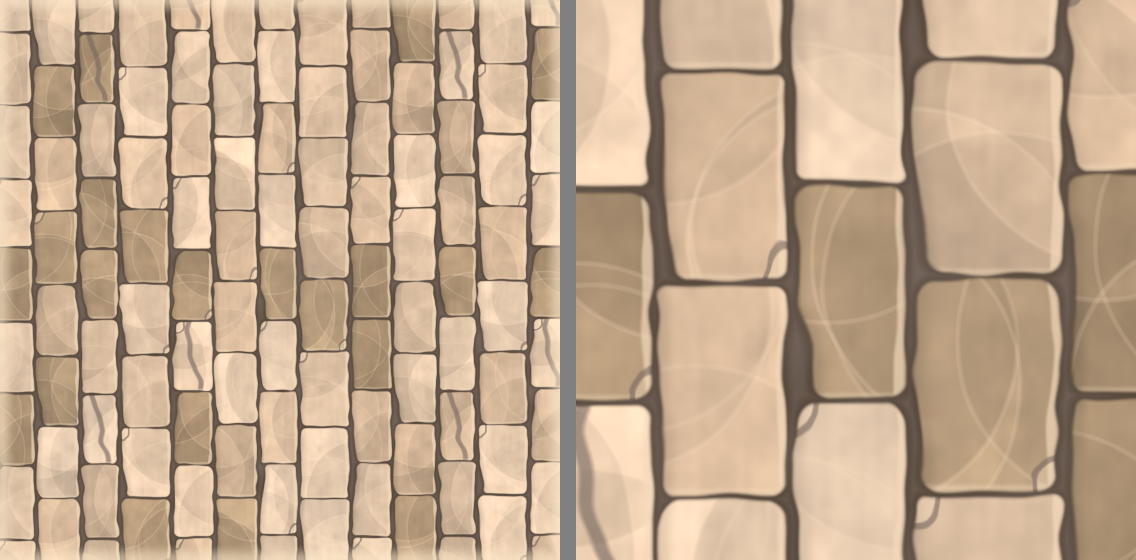
Left: the whole. Right: its middle third, enlarged.
Reproduce this texture procedurally as a three.js fragment shader.

```glsl
// Weathered sandstone blocks in staggered columns, with shadowed joints and chipped corners.
varying vec2 vUv;

const float COLUMN_PITCH = 0.0804;
const float FIRST_EDGE = 0.0547;
const float STONE_HEIGHT = 0.1289;
const float SOFT = 0.0016;
const vec2 SHAPE_PERIOD = vec2(8.0, 5.0);
const vec3 CREAM = vec3(0.96, 0.86, 0.74);
const vec3 PALE_SAND = vec3(0.91, 0.805, 0.70);
const vec3 WARM_SAND = vec3(0.80, 0.68, 0.56);
const vec3 OLIVE_BROWN = vec3(0.65, 0.55, 0.43);
const vec3 SHADOW_BROWN = vec3(0.34, 0.28, 0.23);
const vec3 SHADOW_SLATE = vec3(0.47, 0.41, 0.38);

struct Stone { vec2 id; vec2 seed; vec2 lo; vec2 hi; float dist; };

float hash(vec2 p) {
  vec3 q = fract(vec3(p.xyx) * 0.1031);
  q += dot(q, q.yzx + 33.33);
  return fract((q.x + q.y) * q.z);
}

float noise(vec2 p) {
  vec2 i = floor(p), f = fract(p);
  f = f * f * (3.0 - 2.0 * f);
  return mix(mix(hash(i), hash(i + vec2(1.0, 0.0)), f.x),
             mix(hash(i + vec2(0.0, 1.0)), hash(i + 1.0), f.x), f.y);
}

float fbm(vec2 p) {
  return 0.55 * noise(p) + 0.3 * noise(p * 2.1 + 7.0) + 0.15 * noise(p * 4.3 + 19.0);
}

float line(float d, float width) {
  return 1.0 - smoothstep(width * 0.3, width, abs(d));
}

float roundBox(vec2 p, vec2 lo, vec2 hi, float radius) {
  vec2 q = abs(p - 0.5 * (lo + hi)) - 0.5 * (hi - lo) + radius;
  return length(max(q, 0.0)) + min(max(q.x, q.y), 0.0) - radius;
}

// Uneven column widths, repeating every four columns
float columnEdge(float k) {
  float m = mod(k, 4.0);
  float shift = m < 1.5 ? 0.0 : (m < 2.5 ? -0.009 : 0.004);
  return FIRST_EDGE + COLUMN_PITCH * k + shift;
}

float columnBase(float k) {
  return 0.108 + 0.0007 * k - 0.068 * mod(k, 2.0);
}

float seam(float k, float row) {
  float jitter = hash(mod(vec2(k, row), SHAPE_PERIOD) + 51.0) - 0.5;
  return columnBase(k) + STONE_HEIGHT * row + 0.008 * jitter;
}

// Block with a carved left side and hand-cut edges
Stone stoneAt(vec2 p, vec2 id) {
  vec2 seed = mod(id, SHAPE_PERIOD);
  vec2 lo = vec2(columnEdge(id.x), seam(id.x, id.y));
  vec2 hi = vec2(columnEdge(id.x + 1.0), seam(id.x, id.y + 1.0));
  vec2 local = p - lo;
  float v = clamp(local.y / (hi.y - lo.y), 0.0, 1.0);
  float taper = hash(seed + 3.0) < 0.5 ? v : 1.0 - v;
  float carve = 0.013 * hash(seed + 9.0) * taper * taper;
  lo += vec2(0.001 + carve + 0.005 * noise(vec2(local.y * 32.0, 3.0) + seed * 17.0), 0.0009);
  hi -= vec2(0.0005 + 0.005 * hash(seed + 15.0) * noise(vec2(local.y * 28.0, 8.0) + seed * 13.0), 0.0009);
  vec2 wobble = vec2(noise(local * 55.0 + seed * 11.0), noise(local * 45.0 + seed * 23.0)) - 0.5;
  float radius = mix(0.006, 0.013, hash(seed + 21.0));
  return Stone(id, seed, lo, hi, roundBox(p + wobble * vec2(0.004, 0.003), lo, hi, radius));
}

Stone nearestStone(vec2 p) {
  Stone best = Stone(vec2(0.0), vec2(0.0), vec2(0.0), vec2(1.0), 1.0);
  float column = floor((p.x - FIRST_EDGE) / COLUMN_PITCH);
  for (int i = -1; i <= 1; i++) {
    float k = column + float(i);
    float row = floor((p.y - columnBase(k)) / STONE_HEIGHT);
    for (int j = -1; j <= 1; j++) {
      Stone s = stoneAt(p, vec2(k, row + float(j)));
      if (s.dist < best.dist) best = s;
    }
  }
  return best;
}

vec3 stoneColor(vec2 p, Stone s) {
  vec2 q = p - 0.5 * (s.lo + s.hi);
  float grain = fbm(q * 38.0 + s.seed * 31.0);
  vec3 color = mix(WARM_SAND, PALE_SAND, 0.15 + 0.85 * hash(s.id + 70.0));
  // A dusky course, plus a few stray dark blocks
  bool dusky = s.id.y == 3.0 && mod(s.id.x, 2.0) == 1.0;
  float dark = step(dusky ? 0.2 : 0.9, hash(s.id + 83.0));
  color = mix(color, OLIVE_BROWN, dark * 0.85);
  color *= 0.91 + 0.16 * grain + 0.03 * noise(vec2(p.x * 190.0, p.y * 24.0));
  // Broad curved facets
  for (int i = 0; i < 3; i++) {
    vec2 key = s.seed + 29.0 * float(i + 1);
    float angle = 6.2832 * hash(key);
    float plane = dot(q, vec2(cos(angle), sin(angle))) - 0.02 * hash(key + 5.0) + 6.0 * dot(q, q) - 0.006;
    color *= 1.0 + (hash(key + 8.0) - 0.45) * 0.17 * smoothstep(-0.0015, 0.0015, plane);
    color = mix(color, CREAM, 0.18 * line(plane, 0.0025));
  }
  // Occasional slanted crack
  float crack = q.x + 0.2 * q.y + 0.012 * (noise(vec2(q.y * 45.0, 2.0) + s.seed) - 0.5);
  color = mix(color, SHADOW_SLATE, 0.65 * step(0.91, hash(s.seed + 44.0)) * line(crack, 0.007));
  // Lit right and lower rims, shaded left side
  float rim = 0.0035 + 0.004 * noise(q * 50.0 + s.seed);
  color = mix(color, CREAM, 0.65 * (1.0 - smoothstep(rim - 0.002, rim + 0.001, s.hi.x - p.x)));
  color = mix(color, CREAM, 0.4 * (1.0 - smoothstep(0.002, 0.006, p.y - s.lo.y)));
  color *= 0.9 + 0.1 * smoothstep(0.0, 0.012, p.x - s.lo.x);
  // Chipped corner
  vec2 corner = hash(s.seed + 61.0) < 0.7 ? vec2(s.hi.x, s.lo.y) : vec2(s.lo.x, s.hi.y);
  float chip = length((p - corner) * vec2(1.0, 0.7)) - 0.014 - 0.01 * (grain - 0.5);
  float chipped = step(0.6, hash(s.seed + 37.0));
  color = mix(color, CREAM, chipped * 0.4 * (1.0 - smoothstep(-0.002, 0.0, chip)));
  return mix(color, SHADOW_SLATE, chipped * 0.6 * line(chip, 0.0025));
}

void main() {
  vec2 p = vUv;
  p.x -= 0.011 * (1.0 - vUv.x) * (1.0 - vUv.y);
  Stone s = nearestStone(p);
  vec3 joint = mix(SHADOW_BROWN, SHADOW_SLATE, smoothstep(0.0, 0.007, s.dist) * 0.5 + 0.4 * noise(p * 30.0));
  vec3 color = stoneColor(p, s) * mix(0.76, 1.0, smoothstep(0.0, 0.003, -s.dist));
  color = mix(color, joint, smoothstep(-SOFT, SOFT * 0.5, s.dist));
  // Pale glow along the border
  vec2 border = min(vUv, 1.0 - vUv);
  float glow = 1.0 - smoothstep(0.0, 0.03, min(border.x, border.y));
  gl_FragColor = vec4(mix(color, vec3(1.0, 0.92, 0.8), 0.55 * glow), 1.0);
}
```
